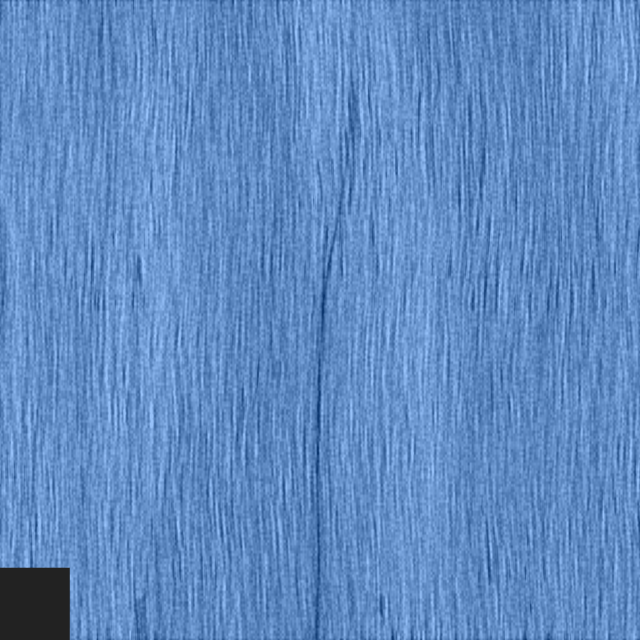
Write a three.js fragment shader that draws this texture.

```glsl
// Blue stained wood with fine vertical fibres, soft cracks and a dark corner patch.
varying vec2 vUv;

const vec3 STAIN_BLUE = vec3(0.388, 0.557, 0.778);
const vec3 PATCH_COLOR = vec3(0.133);
const vec2 PATCH_SIZE = vec2(0.109, 0.113);
const float EDGE = 0.001;

float hash(vec2 cell) {
  vec3 q = fract(vec3(cell.xyx) * 0.1031);
  q += dot(q, q.yzx + 33.33);
  return fract((q.x + q.y) * q.z);
}

// Smooth value noise from 0 to 1.
float noise(vec2 p) {
  vec2 cell = floor(p);
  vec2 f = fract(p);
  f = f * f * (3.0 - 2.0 * f);
  float low = mix(hash(cell), hash(cell + vec2(1.0, 0.0)), f.x);
  float high = mix(hash(cell + vec2(0.0, 1.0)), hash(cell + 1.0), f.x);
  return mix(low, high, f.y);
}

// Noise centred on zero, with its own scale and offset.
float layer(vec2 p, vec2 scale, float seed) {
  return noise(p * scale + seed) - 0.5;
}

// Raised fibres lit from the side: each dark flank has a light one beside it.
float relief(vec2 p, vec2 scale, float seed) {
  vec2 q = p * scale + seed;
  return noise(q) - noise(q - vec2(0.9, 0.0));
}

// Slight sideways drift that keeps the fibres nearly upright.
vec2 bendGrain(vec2 p) {
  float drift = 0.014 * layer(p, vec2(4.0, 3.0), 11.0);
  drift += 0.007 * layer(p, vec2(14.0, 9.0), 27.0);
  return vec2(p.x + drift, p.y);
}

// Fibres from fine threads up to broad bands of stain.
float fibreTone(vec2 g) {
  float strength = 0.7 + 0.6 * noise(g * vec2(16.0, 7.0) + 13.0);
  float threads = 0.155 * relief(g, vec2(215.0, 17.0), 3.0);
  threads += 0.115 * relief(g, vec2(300.0, 34.0), 29.0);
  float bands = 0.06 * layer(g, vec2(120.0, 11.0), 41.0);
  bands += 0.045 * layer(g, vec2(38.0, 4.0), 67.0);
  bands += 0.075 * layer(g, vec2(12.0, 1.8), 83.0);
  return strength * threads + bands;
}

// Sparse short dark slits, each with a lit rim on its right.
float slit(vec2 g, float seed) {
  return smoothstep(0.72, 0.95, noise(g * vec2(190.0, 19.0) + seed));
}

float slitTone(vec2 g) {
  float patches = smoothstep(0.3, 0.75, noise(g * vec2(10.0, 5.0) + 59.0));
  float rim = slit(g - vec2(0.0045, 0.0), 19.0);
  return patches * (0.08 * rim - 0.17 * slit(g, 19.0));
}

// Dark line at x, leaning right by lean towards its top, fading at both ends.
float crack(vec2 p, float x, float lean, vec2 span) {
  float path = x + lean * smoothstep(0.4, 0.9, p.y);
  path += 0.008 * layer(p, vec2(0.0, 9.0), x * 50.0);
  float side = p.x - path;
  float core = exp(-pow(side / 0.0026, 2.0));
  float shade = 0.2 * exp(-abs(side + 0.006) / 0.01);
  float fade = smoothstep(span.x, span.x + 0.12, p.y);
  fade *= 1.0 - smoothstep(span.y - 0.15, span.y, p.y);
  return (core + shade) * fade * (0.4 + 0.8 * noise(p * vec2(60.0, 17.0)));
}

void main() {
  vec2 grain = bendGrain(vUv);
  float tone = fibreTone(grain) + slitTone(grain);
  tone += 0.14 * layer(vUv, vec2(310.0, 240.0), 5.0);

  // Main crack near the middle, fainter ones to the left.
  tone -= 0.21 * crack(vUv, 0.497, 0.058, vec2(-0.1, 0.9));
  tone -= 0.13 * crack(vUv, 0.217, -0.02, vec2(0.36, 0.72));
  tone -= 0.15 * crack(vUv, 0.006, 0.0, vec2(0.38, 0.72));
  tone -= 0.1 * crack(vUv, 0.055, 0.0, vec2(0.12, 0.45));

  // Thin worn border.
  vec2 inset = min(vUv, 1.0 - vUv);
  tone -= 0.06 * (1.0 - smoothstep(0.0, 0.005, min(inset.x, inset.y)));

  vec3 color = STAIN_BLUE + clamp(tone, -0.34, 0.2);

  // Flat patch in the lower left corner.
  vec2 inside = 1.0 - smoothstep(PATCH_SIZE - EDGE, PATCH_SIZE + EDGE, vUv);
  color = mix(color, PATCH_COLOR, inside.x * inside.y);
  gl_FragColor = vec4(color, 1.0);
}
```
